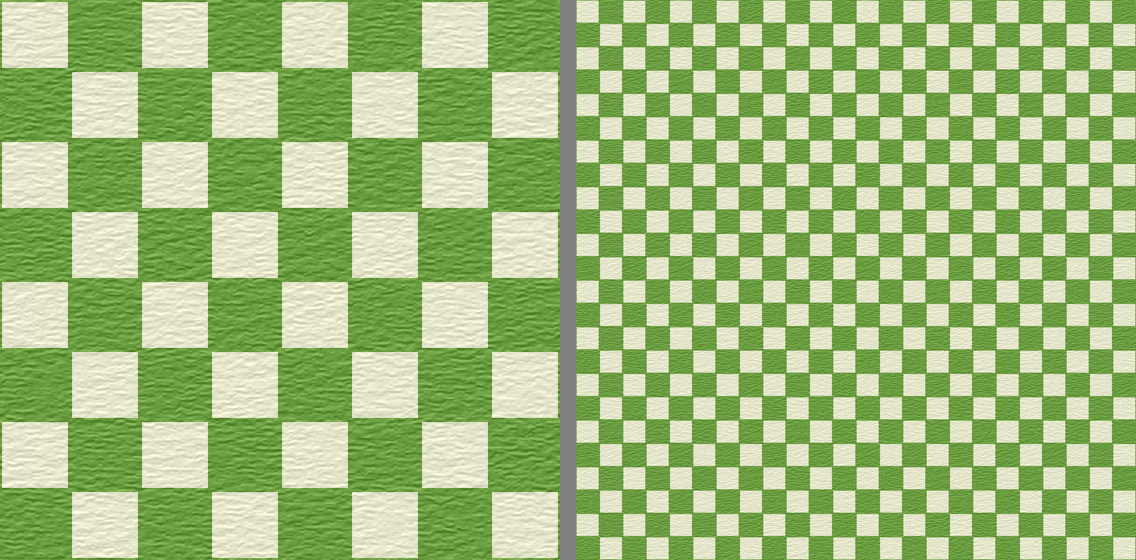
Left: one tile. Right: repeated 3 by 3.
Give the GLSL for this pattern, as a WebGL 1 fragment shader.

```glsl
precision highp float;

uniform vec2 u_resolution;

const float CHECKS = 8.0;
const float HALF_SIDE = 0.469;

const vec3 GREEN_SHADOW = vec3(0.29, 0.49, 0.14);
const vec3 GREEN_LIGHT = vec3(0.54, 0.73, 0.36);
const vec3 CREAM_SHADOW = vec3(0.80, 0.81, 0.70);
const vec3 CREAM_LIGHT = vec3(0.99, 0.99, 0.89);

float hash(vec2 p) {
  return fract(sin(dot(p, vec2(127.1, 311.7))) * 43758.55);
}

// Value noise that wraps after a whole number of cells
float wrappedNoise(vec2 uv, vec2 cells) {
  vec2 p = uv * cells;
  vec2 i = floor(p);
  vec2 f = p - i;
  f = f * f * (3.0 - 2.0 * f);
  vec2 a = mod(i, cells);
  vec2 b = mod(i + 1.0, cells);
  float low = mix(hash(a), hash(vec2(b.x, a.y)), f.x);
  float high = mix(hash(vec2(a.x, b.y)), hash(b), f.x);
  return mix(low, high, f.y);
}

// Long horizontal fibres, bent slightly, with finer grain on top
float fibreHeight(vec2 uv) {
  float bend = wrappedNoise(uv, vec2(80.0, 64.0)) - 0.5;
  vec2 bent = uv + vec2(0.0, 0.004 * bend);
  float fibres = wrappedNoise(bent, vec2(56.0, 192.0));
  float grain = wrappedNoise(bent, vec2(150.0, 256.0));
  return fibres + 0.5 * grain;
}

// Height difference along the light direction
float emboss(vec2 uv, vec2 lightStep) {
  return fibreHeight(uv + lightStep) - fibreHeight(uv - lightStep);
}

// Coverage of the inset squares on alternate cells
float checkMask(vec2 grid, float pixel) {
  vec2 cell = floor(grid);
  vec2 offset = abs(grid - cell - 0.5);
  float edge = max(offset.x, offset.y) - HALF_SIDE;
  float square = 1.0 - smoothstep(-0.5 * pixel, 0.5 * pixel, edge);
  return square * mod(cell.x + cell.y, 2.0);
}

void main() {
  vec2 uv = gl_FragCoord.xy / u_resolution;
  float pixel = CHECKS / min(u_resolution.x, u_resolution.y);

  float relief = emboss(uv, vec2(0.0004, -0.0012));
  float shade = clamp(0.5 + 1.2 * relief, 0.0, 1.0);

  vec3 green = mix(GREEN_SHADOW, GREEN_LIGHT, shade);
  vec3 cream = mix(CREAM_SHADOW, CREAM_LIGHT, shade);
  vec3 color = mix(green, cream, checkMask(uv * CHECKS, pixel));

  gl_FragColor = vec4(color, 1.0);
}
```
